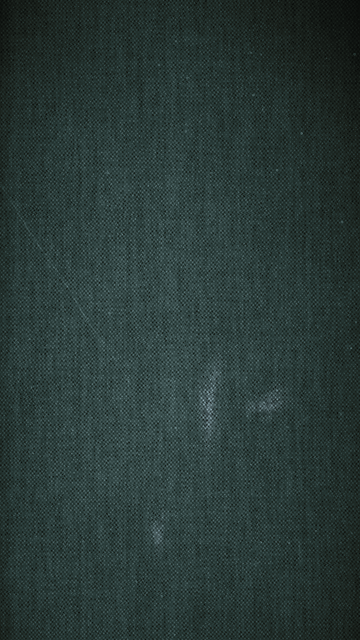
A WebGL 2 fragment shader for this texture:

```glsl
#version 300 es
precision highp float;

#define THREADS vec2(190.0, 170.0)
#define WEAVE_DEPTH 0.41
#define STREAK_DEPTH 0.13
#define CENTRE_TONE 0.284
#define FALLOFF vec2(0.33, 0.115)
#define LIGHT_CENTRE vec2(0.42, 0.76)
#define SCRATCH_COUNT 18
#define SCRATCH_WIDTH 0.0010
#define SPECK_GRID 28.0
#define SHADOW vec3(0.10, 0.13, 0.11)
#define CLOTH vec3(0.15, 0.22, 0.21)
#define WORN vec3(0.29, 0.38, 0.38)

uniform vec2 u_resolution;
out vec4 fragColor;

float hash(vec2 p) {
    vec3 q = fract(p.xyx * 0.1031);
    q += dot(q, q.yzx + 33.33);
    return fract((q.x + q.y) * q.z);
}

vec2 hash2(vec2 p) {
    return vec2(hash(p), hash(p + 57.3));
}

// Distance to the nearest scattered point
float cellular(vec2 p) {
    vec2 cell = floor(p), f = p - cell;
    float nearest = 2.0;
    for (int j = -1; j <= 1; j++)
        for (int i = -1; i <= 1; i++) {
            vec2 o = vec2(i, j);
            nearest = min(nearest, length(o + hash2(cell + o) - f));
        }
    return nearest;
}

// Tone of one thread, drifting along its length
float strand(float id, float along) {
    float phase = hash(vec2(id, 3.0)) * 6.283;
    float rate = 8.0 + 26.0 * hash(vec2(id, 9.0));
    return 0.8 * (hash(vec2(id, 17.0)) - 0.5)
         + 0.4 * sin(along * rate + phase) + 0.3 * sin(along * rate * 2.7 - phase);
}

float strands(float across, float along) {
    float id = floor(across);
    return mix(strand(id, along), strand(id + 1.0, along),
               smoothstep(0.0, 1.0, across - id));
}

// Over-under crossings of uneven threads, each with its own brightness
float weave(vec2 p) {
    vec2 t = p * THREADS;
    vec2 shift = vec2(strands(t.y + 300.0, p.x), strands(t.x + 700.0, p.y));
    t += 0.32 * shift;
    t += 0.4 * sin(p.yx * vec2(9.0, 11.0) + 2.0 * sin(p * vec2(7.0, 5.0)));
    vec2 c = cos(3.14159 * t);
    float bump = c.x * c.y;
    vec2 id = floor(t + 0.5) + 400.0;
    float grain = hash(id);
    float lit = bump * (0.45 + 0.9 * grain);
    return lit + 1.1 * abs(bump) * (hash(id + 83.0) - 0.45);
}

// A hairline that fades in and out along its length
float scratch(vec2 p, vec2 a, vec2 b, float seed) {
    vec2 pa = p - a, ba = b - a;
    float h = clamp(dot(pa, ba) / dot(ba, ba), 0.0, 1.0);
    float span = length(ba) * h;
    vec2 side = vec2(-ba.y, ba.x) / length(ba);
    float d = length(pa - ba * h - side * 0.0025 * sin(span * 22.0 + seed));
    float fade = 0.6 + 0.4 * sin(span * 60.0 + seed + 2.0 * sin(span * 37.0));
    return fade * (1.0 - smoothstep(0.0, SCRATCH_WIDTH + 1.0 / u_resolution.x, d));
}

float smudge(vec2 p, vec2 centre, vec2 radius, float angle) {
    float c = cos(angle), s = sin(angle);
    vec2 q = mat2(c, -s, s, c) * (p - centre) / radius;
    q += 0.25 * sin(q.yx * 3.0 + vec2(1.0, 2.6));
    return exp(-1.6 * dot(q, q));
}

float specks(vec2 p) {
    vec2 g = p * SPECK_GRID, cell = floor(g);
    float size = mix(0.01, 0.07, hash(cell + 7.0));
    float d = length(g - cell - 0.25 - 0.5 * hash2(cell + 21.0));
    float edge = SPECK_GRID / u_resolution.x;
    float strength = smoothstep(0.90, 1.0, hash(cell + 91.0));
    return strength * (1.0 - smoothstep(size, size + edge, d));
}

void main() {
    vec2 p = gl_FragCoord.xy / u_resolution.x;

    // Broad lighting, with darker borders
    vec2 away = p - LIGHT_CENTRE * vec2(1.0, u_resolution.y / u_resolution.x / 1.778);
    float tone = CENTRE_TONE - dot(FALLOFF, away * away);
    tone += 0.010 * sin(p.x * 8.0 + 2.0 * sin(p.y * 4.0)) * sin(p.y * 6.0 + 1.0);
    tone -= 0.035 * exp(-p.x * 40.0);

    // Cloth
    float bumps = weave(p);
    float streaks = strands(p.x * THREADS.x, p.y)
                  + 0.25 * strands(p.x * THREADS.x * 0.22 + 500.0, p.y * 0.4)
                  + 0.5 * strands(p.y * THREADS.y + 900.0, p.x);
    tone *= 1.0 + WEAVE_DEPTH * bumps + STREAK_DEPTH * streaks;

    // Rubbed patches
    float rub = smudge(p, vec2(0.583, 0.655), vec2(0.028, 0.115), -0.05)
              + 0.85 * smudge(p, vec2(0.752, 0.660), vec2(0.060, 0.034), 0.35)
              + 0.7 * smudge(p, vec2(0.442, 0.300), vec2(0.022, 0.055), 0.0);
    float mottle = smoothstep(0.9, 0.1, cellular(p * 70.0));
    tone += 0.22 * rub * (0.25 + 0.9 * mottle) * (0.8 + 0.5 * bumps);

    // One long scratch and scattered faint ones
    float worn = 0.10 * scratch(p, vec2(0.0, 1.264), vec2(0.36, 0.713), 1.0);
    for (int i = 0; i < SCRATCH_COUNT; i++) {
        vec2 seed = vec2(float(i) * 3.7, 11.0);
        vec2 start = hash2(seed) * vec2(1.0, 1.778);
        float angle = 6.283 * hash(seed + 5.0);
        vec2 reach = vec2(cos(angle), sin(angle)) * mix(0.03, 0.13, hash(seed + 8.0));
        worn += 0.05 * scratch(p, start, start + reach, seed.x);
    }
    tone += worn * (0.3 + mottle) + 0.16 * specks(p);

    // Tone to colour
    vec3 colour = mix(SHADOW, CLOTH, clamp((tone - 0.13) / 0.09, 0.0, 1.0));
    colour = mix(colour, WORN, max((tone - 0.22) / 0.16, 0.0));
    colour *= clamp(tone / 0.13, 0.35, 1.0);
    colour += vec3(0.02, 0.0, 0.015) * min(rub, 1.0);
    fragColor = vec4(colour, 1.0);
}
```
